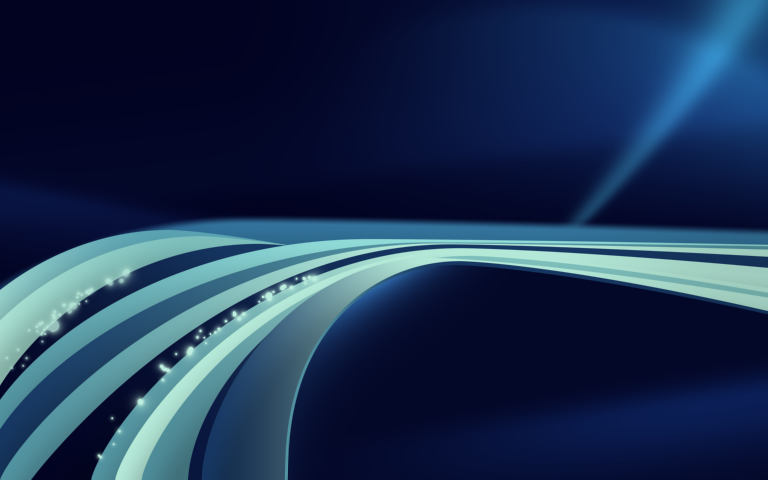
This background is drawn by a Shadertoy shader. Its source:

```glsl
// Silky teal ribbons sweep over a crest on a navy backdrop with soft light veils.
// Ribbons are nested areas painted from the outermost edge inwards; each edge is a
// rounded rise up to a crest followed by a gentle fall. Sparks scatter along two edges.

const float WIDTH = 1.6;
const vec3 ABYSS = vec3(0.006, 0.012, 0.13);
const vec3 NAVY  = vec3(0.03, 0.08, 0.23);
const vec3 SLATE = vec3(0.08, 0.20, 0.36);
const vec3 STEEL = vec3(0.15, 0.34, 0.46);
const vec3 TEAL  = vec3(0.30, 0.54, 0.59);
const vec3 MIST  = vec3(0.46, 0.70, 0.69);
const vec3 PALE  = vec3(0.66, 0.85, 0.79);

float hash(float n) { return fract(sin(n * 127.1) * 4375.85); }

// Height of an edge at x; shape = (foot x, crest x, crest height, height at far right).
float edgeHeight(float x, vec4 shape, float bend) {
    float t = (shape.y - x) / (shape.y - shape.x);
    if (t > 1.0) return (1.0 - t) * 4.0;
    t = max(t, 0.0);
    float fall = pow(max(x - shape.y, 0.0) / (WIDTH - shape.y), 1.4);
    return shape.z * pow(1.0 - t * t, bend) + (shape.w - shape.z) * fall;
}

// Approximate distance below an edge, positive inside.
float edgeDepth(vec2 p, vec4 shape, float bend) {
    float e = 0.002;
    float slope = (edgeHeight(p.x + e, shape, bend) - edgeHeight(p.x - e, shape, bend)) / (2.0 * e);
    return (edgeHeight(p.x, shape, bend) - p.y) / sqrt(1.0 + slope * slope);
}

// Covers everything below an edge with a colour running from its foot to its crest.
vec3 paint(vec3 under, vec2 p, vec4 shape, float bend, vec3 footColor, vec3 crestColor, float blur) {
    float depth = edgeDepth(p, shape, bend);
    vec3 silk = mix(footColor, crestColor, smoothstep(shape.x, shape.y, p.x));
    silk *= mix(1.07, 0.84, smoothstep(0.0, 0.09, depth));
    silk *= mix(1.0, 0.88, smoothstep(1.1, WIDTH, p.x));
    return mix(under, silk, smoothstep(-blur, blur, depth));
}

// Soft streak with a different falloff on each side.
float veil(float d, float above, float below) {
    float w = d > 0.0 ? above : below;
    return exp(-d * d / (w * w));
}

vec3 backdrop(vec2 p) {
    float right = smoothstep(0.45, 1.5, p.x);
    vec3 col = mix(ABYSS, vec3(0.035, 0.09, 0.27), right * smoothstep(0.45, 0.75, p.y));
    col += vec3(0.025, 0.06, 0.11) * veil(p.y - 0.565 - 0.13 * p.x, 0.16, 0.04) * (0.25 + 0.5 * right);
    col += vec3(0.02, 0.05, 0.1) * veil(p.y - 0.60 + 0.2 * p.x, 0.03, 0.12) * (1.0 - right);
    // Arched veil and slanted beam meeting in the upper right
    float arch = 0.955 - 0.6 * (p.x - 1.12) * (p.x - 1.12);
    col += vec3(0.04, 0.12, 0.15) * veil(p.y - arch, 0.05, 0.2) * smoothstep(0.6, 1.5, p.x);
    float h = max(p.y - 0.494, 0.0);
    float beam = p.x - (1.167 + 0.95 * h - 0.32 * h * h);
    col += vec3(0.09, 0.23, 0.24) * veil(beam, 0.015 + 0.08 * h, 0.02 + 0.11 * h)
         * smoothstep(0.47, 0.56, p.y);
    vec2 corner = p - vec2(1.57, 0.96);
    return col + vec3(0.05, 0.16, 0.15) * exp(-dot(corner, corner) / 0.025);
}

// Dark hollow under the arch, lit along its rim and by a low band of light.
vec3 hollow(vec2 p, float depth) {
    vec3 col = mix(ABYSS, NAVY, 0.25);
    float band = p.y - 0.05 - 0.16 * (p.x - 0.8);
    col += vec3(0.03, 0.09, 0.18) * veil(band, 0.045, 0.11) * smoothstep(0.55, 1.5, p.x);
    float bend = (p.x - 0.79) / 0.13;
    return col + STEEL * 1.1 * exp(-max(depth, 0.0) / 0.04 - bend * bend);
}

// Glowing dots scattered beside an edge between x = span.x and span.y.
float sparks(vec2 p, vec4 shape, float bend, vec2 span, float seed) {
    float light = 0.0;
    for (int i = 0; i < 44; i++) {
        float n = float(i) + seed;
        float along = hash(n);
        float x = mix(span.x, span.y, along);
        float spread = mix(0.045, 0.012, along);
        vec2 center = vec2(x, edgeHeight(x, shape, bend));
        center += spread * (vec2(hash(n + 51.3), hash(n + 87.7)) - vec2(0.7, 0.45));
        float size = mix(0.002, 0.008, pow(hash(n + 23.9), 4.0));
        float d = length(p - center) / size;
        light += 0.75 * exp(-d * d) + 0.35 * exp(-d * d * 0.16);
    }
    return min(light, 1.0);
}

void mainImage(out vec4 fragColor, in vec2 fragCoord) {
    vec2 p = fragCoord / iResolution.xy * vec2(WIDTH, 1.0);
    float aa = 0.8 / iResolution.y;
    vec3 col = backdrop(p);

    // Outer ribbons and the first gap
    vec4 gap = vec4(-0.07, 0.54, 0.492, 0.28);
    col = paint(col, p, vec4(-0.32, 0.52, 0.543, 0.517), 0.6, NAVY, STEEL * 1.25, 0.011);
    col = paint(col, p, vec4(-0.23, 0.354, 0.521, 0.21), 0.6, PALE, TEAL * 1.1, aa);
    col = paint(col, p, vec4(-0.17, 0.42, 0.508, 0.24), 0.6, PALE, MIST, aa);
    col = paint(col, p, gap, 0.6, ABYSS, SLATE, aa);
    // Middle ribbons and the deep gap
    vec4 rim = vec4(0.19, 0.96, 0.483, 0.442);
    col = paint(col, p, vec4(-0.07, 0.77, 0.502, 0.49), 0.6, TEAL, MIST * 1.15, aa);
    col = paint(col, p, vec4(-0.045, 0.9, 0.495, 0.487), 0.65, SLATE, TEAL, aa);
    col = paint(col, p, vec4(0.0, 0.915, 0.493, 0.48), 0.83, TEAL, PALE, aa);
    col = paint(col, p, vec4(0.065, 0.94, 0.491, 0.465), 0.95, ABYSS, SLATE, aa);
    // Inner bright ribbons
    col = paint(col, p, rim, 0.77, TEAL, PALE, aa);
    col = paint(col, p, vec4(0.24, 0.97, 0.478, 0.43), 0.77, PALE, PALE, aa);
    col = paint(col, p, vec4(0.295, 0.98, 0.472, 0.40), 0.75, TEAL * 0.95, PALE, aa);
    col = paint(col, p, vec4(0.392, 0.98, 0.467, 0.39), 0.6, NAVY, MIST, aa);
    col = paint(col, p, vec4(0.42, 0.9, 0.463, 0.38), 0.6, SLATE, PALE, aa);
    // Underside and hollow
    vec4 inner = vec4(0.6, 0.95, 0.448, 0.345);
    col = paint(col, p, vec4(0.594, 0.958, 0.456, 0.352), 0.42, TEAL, SLATE, aa);
    float depth = edgeDepth(p, inner, 0.42);
    col = mix(col, hollow(p, depth), smoothstep(-aa, aa, depth));

    float light = sparks(p, gap, 0.6, vec2(0.0, 0.27), 3.0) * 0.8;
    light += sparks(p, rim, 0.77, vec2(0.2, 0.68), 211.0);
    col = mix(col, vec3(0.74, 0.93, 0.87), min(light, 1.0));
    fragColor = vec4(col, 1.0);
}
```
